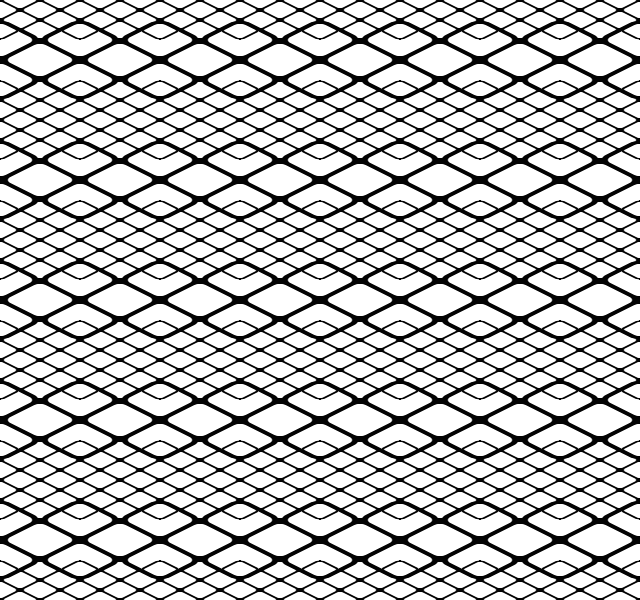
Give the GLSL for this pattern, as a WebGL 2 fragment shader.

```glsl
#version 300 es
precision highp float;
// Expanded-metal mesh: bands of large rounded diamonds alternate with bands of
// small ones. Each mesh is a square lattice seen along its diagonals; only some
// cell rows are kept, and outlines of kept cells spill past the band's edge.

uniform vec2 u_resolution;
out vec4 fragColor;

const vec2 LARGE_CELLS = vec2(8.0, 15.0);   // diamonds across and down
const vec2 SMALL_CELLS = vec2(16.0, 30.0);
const vec3 PAPER = vec3(1.0);
const vec3 INK = vec3(0.01);

// Signed distance to a rounded square centred on the origin.
float roundedSquare(vec2 p, float halfSide, float radius) {
    vec2 q = abs(p) - (halfSide - radius);
    return length(max(q, 0.0)) + min(max(q.x, q.y), 0.0) - radius;
}

// True when a cell's row lies within reach of the middle row of its band.
bool inBand(vec2 cell, float middle, float reach, float period) {
    float row = cell.x - cell.y;
    float offset = mod(row - middle + 0.5 * period, period) - 0.5 * period;
    return abs(offset) < reach + 0.5;
}

// Ink coverage of one banded mesh; p counts diamonds across and down.
// band = (middle row, rows either side, rows per repeat).
float bandedMesh(vec2 p, vec3 band, float halfStroke, float radius) {
    vec2 lattice = vec2(p.x + p.y, p.x - p.y);
    vec2 home = floor(lattice + 0.5);
    float pixel = length(vec2(dFdx(lattice.x), dFdy(lattice.x)));
    float hole = 0.5 - halfStroke;
    float ink = 1.0;

    for (int j = -1; j <= 1; j++) {
        for (int i = -1; i <= 1; i++) {
            vec2 cell = home + vec2(i, j);
            if (!inBand(cell, band.x, band.y, band.z)) continue;
            float d = roundedSquare(lattice - cell, hole, radius);
            // The home cell inks all but its hole; neighbours add outlines.
            bool isHome = i == 0 && j == 0;
            ink = min(ink, isHome ? -d : d - 2.0 * halfStroke);
        }
    }
    return 1.0 - smoothstep(-0.6 * pixel, 0.6 * pixel, ink);
}

void main() {
    vec2 uv = gl_FragCoord.xy / u_resolution;

    // Heavy mesh: three rows in every six.
    float heavy = bandedMesh(uv * LARGE_CELLS, vec3(3.0, 1.0, 6.0), 0.055, 0.15);

    // Fine mesh: seven rows in every twelve, shifted by half a cell.
    vec2 finePos = uv * SMALL_CELLS + vec2(0.5, 0.0);
    float fine = bandedMesh(finePos, vec3(0.0, 3.0, 12.0), 0.050, 0.165);

    fragColor = vec4(mix(PAPER, INK, max(heavy, fine)), 1.0);
}
```
